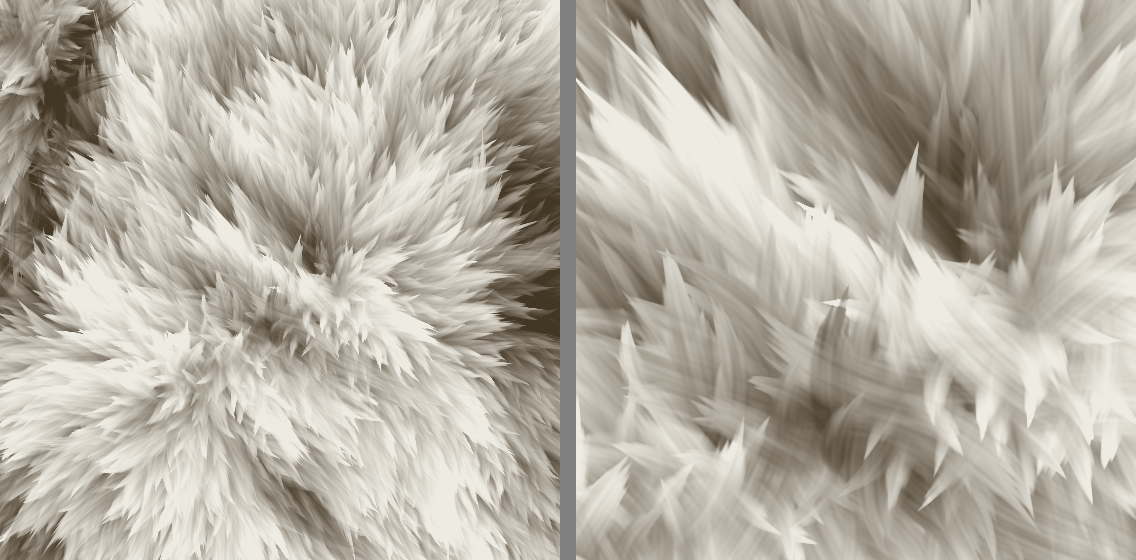
Left, the full canvas; right, a detail of the centre.
Reproduce this texture procedurally as a Shadertoy shader.

```glsl
// Draws long cream sheepskin fur: overlapping tapered locks combed away from a crown, with shaded folds.

const vec3 DEEP_FUR = vec3(0.26, 0.21, 0.14);
const vec3 PALE_FUR = vec3(0.93, 0.92, 0.885);
const float LOCK_LENGTH = 3.4;   // in cells
const float LOCK_HALF_WIDTH = 0.5;

vec3 hash3(vec2 id) {
    vec3 h = fract(vec3(id.xyx) * vec3(0.1031, 0.1030, 0.0973));
    h += dot(h, h.yxz + 33.33);
    return fract((h.xxy + h.yzz) * h.zyx);
}

vec2 fromSegment(vec2 p, vec2 a, vec2 b) {
    vec2 ab = b - a;
    return p - a - ab * clamp(dot(p - a, ab) / dot(ab, ab), 0.0, 1.0);
}

float fold(vec2 p, vec2 a, vec2 b, float width) {
    vec2 d = fromSegment(p, a, b) / width;
    return exp(-dot(d, d));
}

// Slow irregular variation from layered sines, about -1 to 1
float sway(vec2 p, float frequency) {
    float sum = 0.0, amplitude = 0.5;
    for (int i = 0; i < 3; i++) {
        sum += amplitude * sin(p.x * frequency + 2.0 * sin(p.y * frequency * 0.8 + float(i)));
        p = mat2(0.8, 0.6, -0.6, 0.8) * p + 0.37;
        frequency *= 1.7;
        amplitude *= 0.65;
    }
    return sum;
}

// 1 on the small pelt beyond the left crease, 0 on the main pelt
float leftPelt(vec2 p) {
    float side = dot(p - vec2(0.18, 0.9), normalize(vec2(-0.41, 0.15)));
    return smoothstep(-0.015, 0.03, side + 0.02 * sway(p, 14.0));
}

// Vector from the crown of each pelt; hair lies along it
vec2 combing(vec2 p) {
    vec2 main = fromSegment(p, vec2(0.33, 0.31), vec2(0.61, 0.48));
    vec2 left = fromSegment(p, vec2(0.05, 0.92), vec2(0.08, 0.85));
    return mix(main, left, leftPelt(p)) + 0.0001;
}

// Broad light on the pelt, dimmed in creases and hollows
float pileLight(vec2 p) {
    float shade = 0.22 * leftPelt(p);
    shade += 0.70 * fold(p, vec2(0.175, 0.92), vec2(0.02, 0.47), 0.06);
    shade += 0.65 * fold(p, vec2(0.94, 0.73), vec2(1.02, 0.50), 0.13);
    shade += 0.38 * fold(p, vec2(0.97, 0.42), vec2(1.02, 0.10), 0.13);
    shade += 0.50 * fold(p, vec2(0.36, 0.67), vec2(0.59, 0.55), 0.055);
    shade += 0.34 * fold(p, vec2(0.48, 0.42), vec2(0.66, 0.31), 0.04);
    shade += 0.65 * fold(p, vec2(-0.02, 0.12), vec2(0.06, 0.0), 0.075);
    shade += 0.38 * fold(p, vec2(0.42, 0.20), vec2(0.60, 0.03), 0.05);
    shade += 0.26 * fold(p, vec2(0.40, 0.86), vec2(0.62, 0.93), 0.08);
    shade += 0.22 * fold(p, vec2(0.22, 0.56), vec2(0.46, 0.44), 0.05);
    return 0.91 - shade + 0.17 * sway(p, 15.0) + 0.14 * sway(p + 0.6, 36.0);
}

// Fine hairs across a lock, about -1 to 1
float strands(float along, float across, float seed) {
    float sum = 0.0, frequency = 330.0, amplitude = 0.42;
    for (int i = 0; i < 4; i++) {
        float phase = seed * (17.0 + 9.0 * float(i));
        sum += amplitude * sin(across * frequency + phase + 1.6 * sin(along * 4.0 + phase));
        frequency *= 1.67;
        amplitude *= 0.78;
    }
    return sum;
}

// One tapered lock: x is weighted tone, y is weight
vec2 furLock(vec2 p, vec2 id, float cells) {
    vec3 rnd = hash3(id + cells * 3.0 + 50.0);
    vec3 form = hash3(id.yx + cells * 7.0 + 90.0);
    vec2 center = (id + rnd.xy) / cells;
    vec2 away = combing(center);
    float crown = 1.0 - smoothstep(0.02, 0.16, length(away));
    float angle = atan(away.y, away.x) + 0.45 * sway(center, 11.0)
                + (form.x - 0.5) * mix(0.7, 2.0, crown);
    vec2 axis = vec2(cos(angle), sin(angle));
    vec2 offset = (p - center) * cells;
    float along = dot(offset, axis) / (LOCK_LENGTH * mix(1.0, 0.65, crown)) + 0.5;
    float across = dot(offset, vec2(-axis.y, axis.x));
    across += (form.y - 0.5) * 2.4 * (along - 0.5) * (along - 0.5);
    if (along < 0.0 || along > 1.15 || abs(across) > 0.6) return vec2(0.0);

    // Ragged outline with split hair ends
    float hair = strands(along, across / cells, rnd.z + form.z);
    float reach = along + 0.12 * hair;
    float halfWidth = LOCK_HALF_WIDTH * sqrt(max(1.0 - reach, 0.0)) * smoothstep(-0.1, 0.35, along);
    float mask = 1.0 - smoothstep(halfWidth * 0.2, halfWidth + 0.04, abs(across));
    mask *= smoothstep(0.0, 0.15, along) * (1.0 - smoothstep(0.7, 1.0, reach));

    // Tips lie over the darker roots of the next locks
    float weight = mask * exp(6.0 * (0.8 * along + 0.45 * rnd.z));
    float tone = pileLight(center) + 0.7 * (along - 0.62) + 0.1 * hair
               + 0.24 * (form.z - 0.5) - 0.35 * across * across + 0.12 * across * axis.x;
    return vec2(tone, 1.0) * weight;
}

vec2 lockLayer(vec2 p, float cells) {
    vec2 sum = vec2(0.0), home = floor(p * cells);
    for (int y = -2; y <= 2; y++)
        for (int x = -2; x <= 2; x++)
            sum += furLock(p, home + vec2(x, y), cells);
    return sum;
}

void mainImage(out vec4 fragColor, in vec2 fragCoord) {
    vec2 p = fragCoord / iResolution.xy;
    vec2 underfur = vec2(pileLight(p) - 0.25, 1.0) * 0.5;
    vec2 fur = underfur + lockLayer(p, 14.0) + lockLayer(p, 25.0) + lockLayer(p, 42.0);
    float tone = clamp(fur.x / fur.y, 0.0, 1.0);
    tone = mix(tone, smoothstep(0.0, 1.0, tone), 0.4);
    fragColor = vec4(mix(DEEP_FUR, PALE_FUR, tone), 1.0);
}
```
